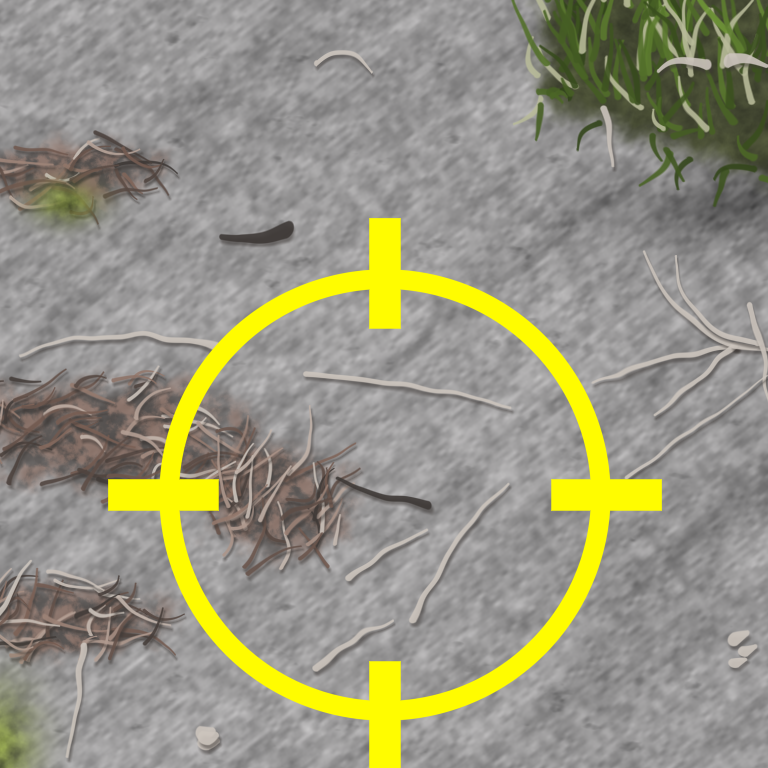
A WebGL 2 fragment shader for this texture:

```glsl
#version 300 es
precision highp float;
uniform vec2 u_resolution;
out vec4 fragColor;

const vec3 YELLOW = vec3(1, 0.99, 0);
const vec3 PALE = vec3(0.8, 0.77, 0.74);
const vec3 DARK = vec3(0.24, 0.22, 0.21);
const vec3 BARK = vec3(0.52, 0.4, 0.35);

float hash(vec2 p) {
  vec3 q = fract(vec3(p.xyx) * 0.1031);
  q += dot(q, q.yzx + 33.33);
  return fract((q.x + q.y) * q.z);
}

float noise(vec2 p) {
  vec2 i = floor(p), f = fract(p);
  f = f * f * (3.0 - 2.0 * f);
  return mix(mix(hash(i), hash(i + vec2(1, 0)), f.x),
             mix(hash(i + vec2(0, 1)), hash(i + 1.0), f.x), f.y);
}

float fbm(vec2 p) {
  float sum = 0.0, amp = 0.5;
  for (int i = 0; i < 4; i++) {
    sum += amp * noise(p);
    p = mat2(1.6, 1.2, -1.2, 1.6) * p + 7.3;
    amp *= 0.5;
  }
  return sum;
}

float blob(vec2 p, vec2 center, vec2 radius) {
  vec2 q = (p - center) / radius;
  return exp(-dot(q, q));
}

// Tapered segment, bowed along its normal
float strand(vec2 p, vec4 ends, float bow, float width, float soft) {
  vec2 d = ends.zw - ends.xy, r = p - ends.xy;
  float h = clamp(dot(r, d) / dot(d, d), 0.0, 1.0);
  vec2 normal = normalize(vec2(-d.y, d.x));
  float dist = length(r - d * h - normal * bow * 4.0 * h * (1.0 - h));
  return 1.0 - smoothstep(-soft, soft, dist - width * (1.0 - 0.6 * h));
}

void stick(inout vec3 col, vec2 p, vec4 ends, float bow, float width, vec3 tint) {
  float shadow = strand(p + vec2(-0.002, 0.005), ends, bow, width, 0.003);
  col = mix(col, DARK, 0.5 * shadow);
  col = mix(col, tint, 0.9 * strand(p, ends, bow, width, 0.0012));
}

void twig(inout vec3 col, vec2 p, vec4 ends, float bow) {
  stick(col, p, ends, bow, 0.0042, PALE);
}

// Tangled heap of dry stems; lean is the main angle
void litter(inout vec3 col, vec2 p, vec2 center, vec2 radius, float lean, int count) {
  vec2 q = (p - center) / radius;
  if (dot(q, q) > 3.0) return;
  float cover = smoothstep(1.25, 0.5, length(q) + 0.9 * (fbm(p * 28.0) - 0.45));
  vec3 soil = mix(DARK, BARK, smoothstep(0.25, 0.65, fbm(p * 75.0)));
  col = mix(col, soil, 0.72 * cover);
  for (int i = 0; i < count; i++) {
    vec2 id = vec2(i, count);
    float turn = 6.2832 * hash(id), tone = hash(id + 31.0);
    vec2 mid = center + radius * sqrt(hash(id + 11.0)) * vec2(cos(turn), sin(turn));
    float angle = lean + 1.8 * (hash(id + 53.0) - 0.5);
    vec2 reach = (0.015 + 0.035 * hash(id + 71.0)) * vec2(cos(angle), sin(angle));
    vec3 tint = mix(mix(DARK, BARK, tone * 1.6), PALE, smoothstep(0.5, 1.0, tone));
    stick(col, p, vec4(mid - reach, mid + reach), 0.025 * (hash(id + 97.0) - 0.5), 0.0028, tint);
  }
}

vec3 ground(vec2 p) {
  vec2 track = mat2(0.79, -0.61, 0.61, 0.79) * p;
  float ruts = noise(track * vec2(4, 48)) + 0.6 * noise(track * vec2(9, 110)) - 0.8;
  float tone = 0.6 + 0.09 * ruts * (0.45 + noise(p * 4.0));
  tone += 0.2 * (fbm(p * 42.0) - 0.47) + 0.13 * (noise(track * vec2(95, 190)) - 0.5);
  tone -= 0.13 * smoothstep(0.69, 0.85, fbm(p * vec2(22, 38)));
  tone -= 0.2 * blob(p, vec2(0.96, 0.73), vec2(0.22, 0.06));
  tone -= 0.1 * blob(track, vec2(0.85, -0.31), vec2(0.2, 0.025));
  return vec3(tone, tone * 0.992, tone * 0.995);
}

void grass(inout vec3 col, vec2 p) {
  float base = 1.1 - 0.34 * p.x, rim = 0.045 * (fbm(p * 35.0) - 0.5);
  float body = smoothstep(-0.02, 0.03, p.y - base + rim) * smoothstep(0.68, 0.73, p.x + rim);
  col = mix(col, vec3(0.23, 0.25, 0.15) * (0.6 + 0.9 * fbm(p * 60.0)), 0.9 * body);
  if (p.x < 0.62 || p.y < 0.68) return;
  for (int i = 0; i < 110; i++) {
    vec2 id = vec2(i, 5);
    float x = 0.7 + 0.32 * hash(id), lift = hash(id + 17.0), tone = hash(id + 37.0);
    vec2 root = vec2(x, 1.095 - 0.34 * x + 0.19 * lift);
    vec2 tip = root + vec2(0.1 * hash(id + 59.0) - 0.055, mix(-0.045, 0.085, smoothstep(0.0, 0.35, lift)));
    vec3 green = mix(vec3(0.19, 0.26, 0.1), vec3(0.48, 0.64, 0.24), tone * (0.4 + 0.6 * lift));
    green = mix(green, vec3(0.72, 0.73, 0.6), step(0.87, tone));
    col = mix(col, green, 0.9 * strand(p, vec4(root, tip), 0.02 * (tone - 0.5), 0.0045, 0.0015));
  }
  stick(col, p, vec4(0.92, 0.916, 0.855, 0.907), -0.008, 0.007, PALE);
  stick(col, p, vec4(0.95, 0.92, 1, 0.912), 0.004, 0.008, PALE);
  twig(col, p, vec4(0.785, 0.86, 0.795, 0.785), 0.004);
}

void twigs(inout vec3 col, vec2 p) {
  // Long stems and the forked branch
  twig(col, p, vec4(0.28, 0.55, 0.026, 0.538), -0.018);
  twig(col, p, vec4(0.397, 0.512, 0.667, 0.469), 0.005);
  vec2 fork = vec2(0.957, 0.551);
  twig(col, p, vec4(fork, 0.77, 0.499), -0.006);
  twig(col, p, vec4(fork, 0.836, 0.674), 0.018);
  twig(col, p, vec4(fork, 0.853, 0.46), 0.004);
  twig(col, p, vec4(fork, 1.02, 0.543), 0.0);
  twig(col, p, vec4(0.985, 0.555, 0.88, 0.665), 0.03);
  twig(col, p, vec4(0.975, 0.6, 1, 0.475), 0.005);
  stick(col, p, vec4(0.82, 0.382, 1, 0.51), 0.0, 0.0025, PALE);
  // Loose stems
  twig(col, p, vec4(0.54, 0.193, 0.66, 0.369), 0.012);
  twig(col, p, vec4(0.456, 0.245, 0.553, 0.31), 0.004);
  twig(col, p, vec4(0.41, 0.128, 0.51, 0.193), 0.005);
  twig(col, p, vec4(0.41, 0.92, 0.483, 0.905), 0.019);
  twig(col, p, vec4(0, 0.2, 0.04, 0.27), 0.0);
  twig(col, p, vec4(0.105, 0.16, 0.088, 0.015), 0.006);
  stick(col, p, vec4(0.56, 0.34, 0.443, 0.375), 0.003, 0.0055, DARK);
  stick(col, p, vec4(0.375, 0.7, 0.285, 0.69), 0.003, 0.009, DARK);
  // Pebble groups
  for (int i = 0; i < 6; i++) {
    vec2 spot = i < 3 ? vec2(0.25, 0.04) : vec2(0.95, 0.15);
    spot += 0.04 * vec2(hash(vec2(i, 2)), hash(vec2(i, 9))) - 0.02;
    stick(col, p, vec4(spot, spot + vec2(0.013, 0.005)), 0.0, 0.008, PALE);
  }
}

float reticle(vec2 p) {
  vec2 q = abs(p - vec2(0.5013, 0.3555));
  float ring = abs(length(q) - 0.281) - 0.0128;
  vec2 bar = abs(vec2(min(q.x, q.y), max(q.x, q.y) - 0.2885)) - vec2(0.0205, 0.072);
  return min(ring, max(bar.x, bar.y));
}

void main() {
  vec2 p = gl_FragCoord.xy / u_resolution;
  vec2 bent = p + 0.009 * (vec2(noise(p * 32.0), noise(p * 32.0 + 19.0)) - 0.5);
  vec3 col = ground(p);
  litter(col, bent, vec2(0.09, 0.775), vec2(0.12, 0.045), -0.1, 26);
  litter(col, bent, vec2(0.13, 0.44), vec2(0.2, 0.075), 0.15, 60);
  litter(col, bent, vec2(0.36, 0.35), vec2(0.09, 0.085), 1.3, 42);
  litter(col, bent, vec2(0.09, 0.195), vec2(0.13, 0.055), 0.4, 40);
  twigs(col, bent);
  // Living green
  float sprout = blob(p, vec2(0.085, 0.735), vec2(0.04, 0.025)) + blob(p, vec2(0, 0.03), vec2(0.045, 0.07));
  col = mix(col, vec3(0.44, 0.5, 0.2) * (0.4 + 1.2 * fbm(p * 55.0)), 0.85 * sprout);
  grass(col, bent);
  float edge = 0.7 / u_resolution.y;
  col = mix(col, YELLOW, 1.0 - smoothstep(-edge, edge, reticle(p)));
  fragColor = vec4(col, 1);
}
```
